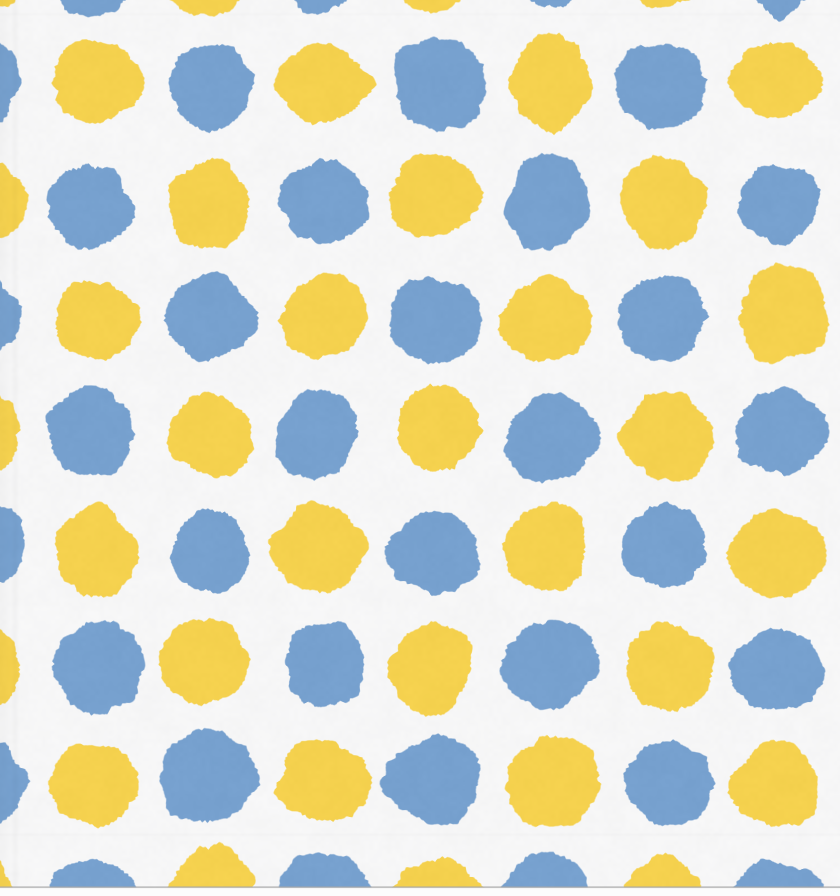
Give the GLSL for this pattern, as a WebGL 1 fragment shader.

```glsl
precision highp float;

uniform vec2 u_resolution;

const vec3 PAPER = vec3(0.965, 0.965, 0.967);
const vec3 BLUE = vec3(0.465, 0.63, 0.81);
const vec3 YELLOW = vec3(0.96, 0.82, 0.305);

// Lattice in units of the canvas width
const vec2 PITCH = vec2(0.1361, 0.1385);
const vec2 FIRST_DOT = vec2(0.111, -0.003);
const float DOT_RADIUS = 0.0517;
const float TRIM_HEIGHT = 0.0105;

float hash(vec2 p) {
  vec3 q = fract(vec3(p.xyx) * 0.1031);
  q += dot(q, q.yzx + 33.33);
  return fract((q.x + q.y) * q.z);
}

vec2 hash2(vec2 p) {
  return vec2(hash(p + 17.0), hash(p + 53.0));
}

float noise(vec2 p) {
  vec2 i = floor(p);
  vec2 f = fract(p);
  f = f * f * (3.0 - 2.0 * f);
  float low = mix(hash(i), hash(i + vec2(1.0, 0.0)), f.x);
  float high = mix(hash(i + vec2(0.0, 1.0)), hash(i + vec2(1.0, 1.0)), f.x);
  return mix(low, high, f.y);
}

// Radial offset that runs seamlessly around the outline
float raggedness(vec2 direction, vec2 seed) {
  float lobes = noise(direction * 1.7 + seed) - 0.5;
  float notches = noise(direction * 5.0 + seed + 31.0) - 0.5;
  float fibres = noise(direction * 17.0 + seed + 67.0) - 0.5;
  return 0.013 * lobes + 0.006 * notches + 0.003 * fibres;
}

// Signed distance to one torn, slightly oval dot
float tornDot(vec2 p, vec2 cell, float radius) {
  vec2 offset = (hash2(cell + 5.0) - 0.5) * 0.011;
  vec2 stretch = 1.0 + (hash2(cell + 91.0) - 0.5) * 0.2;
  vec2 q = (p - offset) / stretch;
  float reach = length(q);
  vec2 direction = q / max(reach, 0.0001);
  vec2 seed = 100.0 + hash2(cell + 140.0) * 300.0;
  return reach - radius - raggedness(direction, seed);
}

float coverage(float distance, float pixel) {
  return 1.0 - smoothstep(-pixel, pixel, distance);
}

// Soft dark line of the given half width
float crease(float offset, float halfWidth) {
  return 1.0 - smoothstep(0.0, halfWidth, abs(offset));
}

// Faint uneven tone of print and paper
float mottle(vec2 p) {
  return noise(p * 45.0) + noise(p * 190.0) - 1.0;
}

void main() {
  float pixel = 1.0 / u_resolution.x;
  vec2 p = gl_FragCoord.xy * pixel;
  float top = u_resolution.y * pixel;

  // Checkerboard of two inks
  vec2 grid = (p - FIRST_DOT) / PITCH;
  vec2 cell = floor(grid + 0.5);
  vec2 local = (grid - cell) * PITCH;
  float parity = mod(cell.x + cell.y, 2.0);
  vec3 ink = mix(BLUE, YELLOW, parity);
  float dotMask = coverage(tornDot(local, cell, DOT_RADIUS), pixel);
  vec3 color = mix(PAPER, ink, dotMask);
  color += 0.009 * mottle(p);

  // Folds near the borders
  float folds = 0.02 * crease(p.x - 0.018, 0.006);
  folds += 0.012 * crease(p.y - 0.073, 0.003);
  folds += 0.01 * crease(top - p.y - 0.017, 0.003);
  folds += 0.02 * (1.0 - smoothstep(0.0, 0.018, p.x));
  color *= 1.0 - folds;

  // Trimmed lower edge with its thin shadow
  color = mix(color, vec3(0.99), coverage(p.y - TRIM_HEIGHT, pixel));
  color = mix(color, vec3(0.62), 0.7 * crease(p.y - TRIM_HEIGHT, 1.3 * max(pixel, 0.0015)));

  gl_FragColor = vec4(color, 1.0);
}
```
